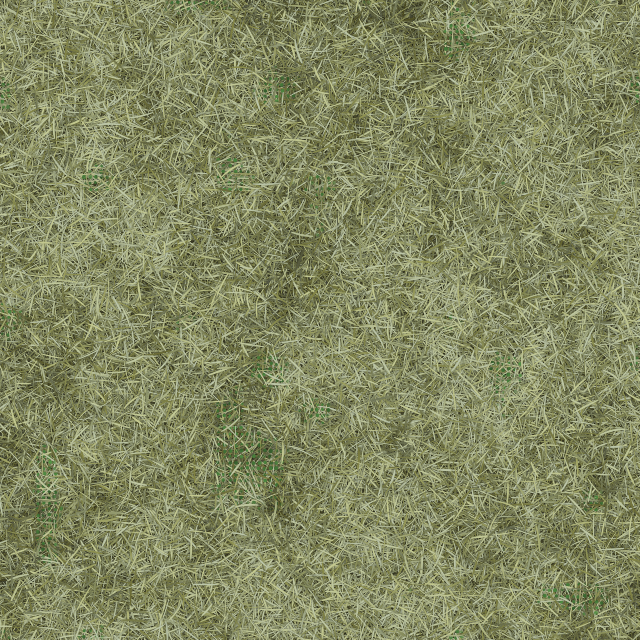
This texture is drawn by a three.js fragment shader. Its source:

```glsl
// Dry, mown grass seen from above: many thin layers of scattered blades
// are painted from the dark thatch upward, each blade with a soft shadow.
// Slow noise varies tone and lie, and small clover patches peep through.
varying vec2 vUv;

const int LAYERS = 30;
const int CLOVER_LAYER = 26;
const vec3 SOIL = vec3(0.28, 0.28, 0.17);
const vec3 THATCH = vec3(0.23, 0.23, 0.135);
const vec3 STRAW = vec3(0.535, 0.555, 0.35);
const vec3 BLEACHED = vec3(0.75, 0.78, 0.61);
const vec3 CLOVER = vec3(0.27, 0.46, 0.22);
const float EDGE = 0.0009;

vec4 hash4(vec2 p) {
  vec4 q = fract(p.xyxy * vec4(0.1031, 0.1030, 0.0973, 0.1099));
  q += dot(q, q.wzxy + 33.33);
  return fract((q.xxyz + q.yzzw) * q.zywx);
}

float valueNoise(vec2 p) {
  vec2 cell = floor(p);
  vec2 f = fract(p);
  f = f * f * (3.0 - 2.0 * f);
  float low = mix(hash4(cell).x, hash4(cell + vec2(1.0, 0.0)).x, f.x);
  float high = mix(hash4(cell + vec2(0.0, 1.0)).x, hash4(cell + 1.0).x, f.x);
  return mix(low, high, f.y);
}

mat2 rotation(float angle) {
  float c = cos(angle);
  float s = sin(angle);
  return mat2(c, -s, s, c);
}

// Dark to pale ramp; warmth shifts between grey and yellow straw.
vec3 grassColour(float tone, float warmth) {
  float t = clamp(tone, 0.0, 1.0);
  vec3 colour = mix(THATCH, STRAW, min(t / 0.6, 1.0));
  colour = mix(colour, BLEACHED, max(t - 0.6, 0.0) / 0.4);
  return colour + (warmth - 0.5) * vec3(0.03, 0.01, -0.11);
}

// Tapered, slightly bent blade along x: x = cover, y = shadow.
vec2 bladeMask(vec2 p, float halfLength, float halfWidth, float bend) {
  float along = p.x / halfLength;
  float across = abs(p.y - bend * halfLength * along * along);
  float width = halfWidth * (1.0 - 0.5 * along * along);
  float ends = 1.0 - smoothstep(0.88, 1.0, abs(along));
  float cover = 1.0 - smoothstep(width - EDGE, width + EDGE, across);
  float shadow = 1.0 - smoothstep(0.0, 0.004, across);
  return vec2(cover, shadow) * ends;
}

// One layer of blades, a blade per grid cell, painted over the base.
vec3 paintBlades(vec3 base, vec2 p, float seed, float cells, float depth,
                 float clump, float lie) {
  vec2 grid = rotation(seed * 1.7) * p * cells + seed * vec2(7.31, 3.17);
  vec2 home = floor(grid);
  vec3 colour = base;
  for (int j = -1; j <= 1; j++) {
    for (int i = -1; i <= 1; i++) {
      vec2 cell = home + vec2(float(i), float(j));
      vec4 place = hash4(cell + seed * 37.0 + 211.0);
      vec4 look = hash4(cell + seed * 53.0 + 617.0);
      vec2 local = (grid - cell - place.xy) / cells;
      local = rotation(place.z * 6.2832 + lie) * local;
      float halfLength = mix(0.4, 0.92, place.w) / cells;
      float halfWidth = mix(0.0006, 0.0016, look.x * look.x);
      vec2 mask = bladeMask(local, halfLength, halfWidth, (look.y - 0.5) * 0.2);
      float tone = 0.565 + 0.25 * depth + 0.85 * (look.z - 0.5) + 0.62 * (clump - 0.5);
      colour *= 1.0 - 0.1 * mask.y;
      colour = mix(colour, grassColour(tone, look.w), mask.x);
    }
  }
  return colour;
}

// Small round leaves, kept only where the patch mask is strong.
float cloverMask(vec2 p, float cells) {
  vec2 grid = p * cells;
  vec2 cell = floor(grid);
  vec4 leaf = hash4(cell + 91.0);
  float radius = mix(0.22, 0.36, leaf.z);
  float d = length(grid - cell - mix(vec2(0.36), vec2(0.64), leaf.xy)) - radius;
  float patchNoise = valueNoise(p * 14.0 + 5.0);
  float patchArea = smoothstep(0.8, 0.9, patchNoise + 0.12 * (leaf.w - 0.5));
  return patchArea * (1.0 - smoothstep(-EDGE * cells, EDGE * cells, d));
}

void main() {
  vec2 p = vUv;
  float clump = 0.30 * valueNoise(p * 5.0 + 2.0)
              + 0.35 * valueNoise(p * 13.0 + 31.0)
              + 0.35 * valueNoise(p * 34.0 + 67.0);
  float lie = 0.8 * valueNoise(p * 5.0 + 83.0);
  vec3 colour = SOIL * (0.8 + 0.4 * valueNoise(p * 180.0));

  for (int n = 0; n < LAYERS; n++) {
    float depth = float(n) / float(LAYERS - 1);
    if (n == CLOVER_LAYER) {
      vec3 leafColour = CLOVER * (0.75 + 0.5 * valueNoise(p * 90.0));
      colour = mix(colour, leafColour, cloverMask(p, 110.0));
    }
    float cells = mix(54.0, 40.0, depth);
    colour = paintBlades(colour, p, float(n) + 1.0, cells, depth, clump, lie);
  }

  gl_FragColor = vec4(colour, 1.0);
}
```
